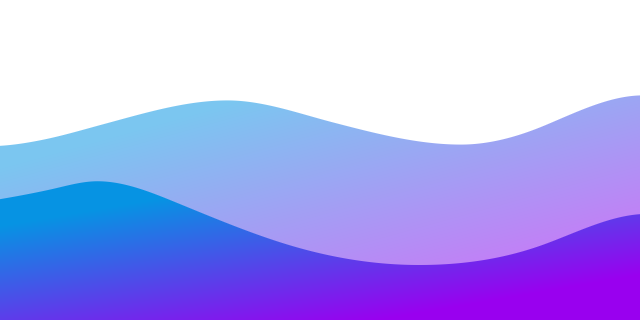
Give the GLSL for this background, as a Shadertoy shader.

```glsl
// Two layered waves on white, each filled with a diagonal blue to violet gradient.
// Every crest line is a chain of cubic Hermite spans through a few knots;
// the gradient spans the bounding box of its wave, and the rear wave is translucent.

const int KNOTS = 8;
const vec3 WHITE  = vec3(1.0);
const vec3 BLUE   = vec3(0.024, 0.576, 0.890);
const vec3 VIOLET = vec3(0.600, 0.000, 0.937);
const float REAR_OPACITY = 0.53;

// Knots hold (x, height, slope), in units of the canvas height.
const vec3 REAR_CREST[KNOTS] = vec3[KNOTS](
    vec3(0.0000, 0.5443,  0.06), vec3(0.1302, 0.5625,  0.20),
    vec3(0.3255, 0.6125,  0.27), vec3(0.7109, 0.6862,  0.00),
    vec3(1.0417, 0.6172, -0.26), vec3(1.4401, 0.5482,  0.00),
    vec3(1.7057, 0.6094,  0.42), vec3(2.0000, 0.7018,  0.03));
const vec3 FRONT_CREST[KNOTS] = vec3[KNOTS](
    vec3(0.0000, 0.3776,  0.17), vec3(0.1563, 0.4076,  0.22),
    vec3(0.3047, 0.4336,  0.00), vec3(0.5599, 0.3633, -0.41),
    vec3(0.9115, 0.2318, -0.295), vec3(1.3099, 0.1719, 0.00),
    vec3(1.7057, 0.2383,  0.37), vec3(2.0000, 0.3307,  0.07));

// Cubic through two knots that respects both slopes.
float hermite(vec3 a, vec3 b, float x) {
    float span = b.x - a.x;
    float t = (x - a.x) / span;
    float s = 1.0 - t;
    float ends = mix(a.y, b.y, t * t * (3.0 - 2.0 * t));
    return ends + span * t * s * (a.z * s - b.z * t);
}

// Height of the crest line at x.
float crestHeight(vec3 knots[KNOTS], float x) {
    float height = knots[0].y;
    for (int i = 0; i < KNOTS - 1; i++) {
        if (x >= knots[i].x) height = hermite(knots[i], knots[i + 1], x);
    }
    return height;
}

// Soft coverage below the crest, about one pixel wide.
float waveMask(vec3 knots[KNOTS], vec2 p) {
    float depth = crestHeight(knots, p.x) - p.y;
    float pixel = length(vec2(dFdx(depth), dFdy(depth)));
    return clamp(depth / pixel + 0.5, 0.0, 1.0);
}

// Diagonal gradient over a box that reaches from the floor up to top.
vec3 waveColor(vec2 p, float top) {
    vec2 start = vec2(0.19, 0.11);
    vec2 axis = vec2(0.62, 0.78);
    vec2 box = vec2(p.x * 0.5, 1.0 - p.y / top);
    float along = dot(box - start, axis) / dot(axis, axis);
    return mix(BLUE, VIOLET, clamp((along - 0.05) / 0.9, 0.0, 1.0));
}

void mainImage(out vec4 fragColor, in vec2 fragCoord) {
    vec2 p = fragCoord / iResolution.xy * vec2(2.0, 1.0);

    // Rear wave, then front wave, each with the height of its highest crest
    vec3 color = WHITE;
    color = mix(color, waveColor(p, 0.7018), REAR_OPACITY * waveMask(REAR_CREST, p));
    color = mix(color, waveColor(p, 0.4336), waveMask(FRONT_CREST, p));

    fragColor = vec4(color, 1.0);
}
```
